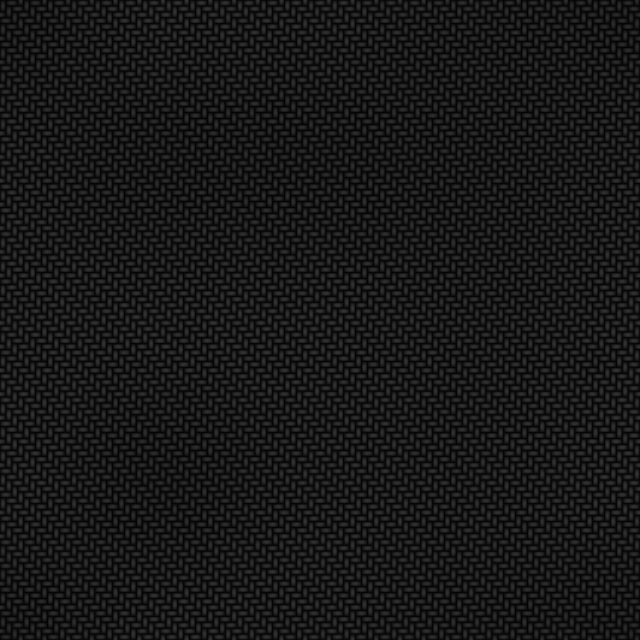
This texture is drawn by a three.js fragment shader. Its source:

```glsl
// Tiling black carbon-fibre cloth in a fine two-over-two twill of 108 by 108 threads.
varying vec2 vUv;

const float THREADS = 108.0;       // a multiple of four, so the twill wraps
const float HALF_WIDTH = 0.47;     // of a visible float, in thread pitches
const float HALF_LENGTH = 1.0;
const vec3 GAP_COLOR = vec3(0.022);
const vec3 STRAND_COLOR = vec3(0.188);

float hash(vec2 p) {
  vec3 q = fract(vec3(p.xyx) * 0.1031);
  q += dot(q, q.yzx + 33.33);
  return fract((q.x + q.y) * q.z);
}

// Value noise that wraps after a whole number of cells.
float wrappedNoise(vec2 uv, float cells) {
  vec2 p = uv * cells;
  vec2 i = floor(p);
  vec2 f = smoothstep(0.0, 1.0, fract(p));
  float low = mix(hash(mod(i, cells)), hash(mod(i + vec2(1.0, 0.0), cells)), f.x);
  float high = mix(hash(mod(i + vec2(0.0, 1.0), cells)), hash(mod(i + 1.0, cells)), f.x);
  return mix(low, high, f.y);
}

// Rounded light on one float: x runs along it, y across it.
float floatLight(vec2 p) {
  vec2 d = min(abs(p) / vec2(HALF_LENGTH, HALF_WIDTH), 1.0);
  return (1.0 - d.x * d.x) * (1.0 - d.y * d.y);
}

// Each thread passes over two and under two, one step further in each row.
float twill(vec2 p) {
  vec2 cell = floor(p);
  vec2 local = p - cell;
  float phase = mod(cell.x + cell.y, 4.0);
  bool upright = phase > 1.5;
  vec2 along = upright ? local.yx : local;
  float cellInFloat = mod(phase, 2.0);
  vec2 start = cell - cellInFloat * (upright ? vec2(0.0, 1.0) : vec2(1.0, 0.0));
  float tone = mix(0.96, 1.03, hash(mod(start, THREADS)));
  return floatLight(vec2(along.x + cellInFloat - 1.0, along.y - 0.5)) * tone;
}

void main() {
  float light = twill(vUv * THREADS);

  // Faint broad shading across the cloth
  float sheen = mix(0.91, 1.08, wrappedNoise(vUv, 4.0));
  gl_FragColor = vec4(mix(GAP_COLOR, STRAND_COLOR, light) * sheen, 1.0);
}
```
